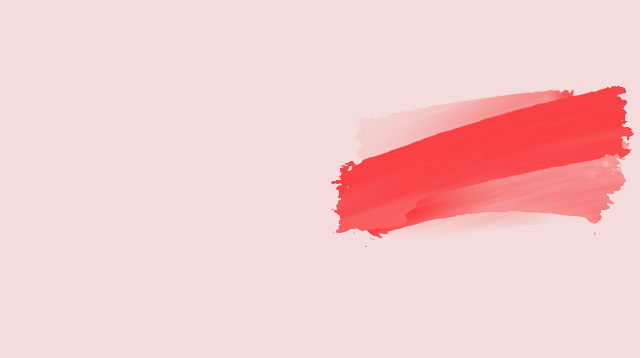
Give the GLSL for this background, as a Shadertoy shader.

```glsl
// Dry red brush strokes on pale pink paper: one dense diagonal stroke over thin washes.
// Each stroke is a curved band with depth measured inward from its edges; noise
// stretched along the curve gives bristles, and finer noise tears the ends.

float hash(vec2 p) {
    vec3 q = fract(vec3(p.xyx) * 0.1031);
    q += dot(q, q.yzx + 33.33);
    return fract((q.x + q.y) * q.z);
}

float noise(vec2 p) {
    vec2 i = floor(p), f = fract(p);
    f = f * f * (3.0 - 2.0 * f);
    return mix(mix(hash(i), hash(i + vec2(1, 0)), f.x),
               mix(hash(i + vec2(0, 1)), hash(i + vec2(1, 1)), f.x), f.y);
}

float fbm(vec2 p) {
    float sum = 0.0, gain = 0.53;
    for (int i = 0; i < 4; i++) {
        sum += gain * noise(p);
        p = mat2(1.6, 1.2, -1.2, 1.6) * p + 7.3;
        gain *= 0.5;
    }
    return sum;
}

// Antialiased coverage of a band whose ends (left, right) are torn by grit.
float strokeMask(vec2 p, float low, float high, float left, float right, float grit, float tear) {
    float side = min(p.y - low, high - p.y);
    float end = min(p.x - left, right - p.x);
    float rough = mix(0.004, tear, 1.0 - smoothstep(0.0, 0.05, end));
    float depth = min(side, end) + (grit - 0.47) * rough;
    float blur = 0.8 / iResolution.x;
    return smoothstep(-blur, blur, depth);
}

void mainImage(out vec4 fragColor, in vec2 fragCoord) {
    const vec3 paper = vec3(0.957, 0.863, 0.861);
    const vec3 red = vec3(0.975, 0.245, 0.255);

    // Canvas width is one unit; s runs along the stroke, flow across it.
    vec2 p = fragCoord / iResolution.x;
    p.y *= 0.5599 * iResolution.x / iResolution.y;
    float s = (p.x - 0.53) / 0.44;
    float rise = 0.18 * s - 0.048 * s * s;
    float flow = p.y - rise;
    float bristle = 0.6 * noise(vec2(s * 4.0, flow * 130.0))
                  + 0.4 * noise(vec2(s * 9.0 + 5.0, flow * 330.0));
    float broad = noise(vec2(s * 2.2 + 3.0, flow * 45.0));
    float grit = mix(fbm(p * vec2(75.0, 105.0)), bristle, 0.3);

    // Edges of the dense stroke; its heavy left end sags downward.
    float top = 0.293 + rise;
    float bottom = 0.21 + 0.147 * s - 0.041 * s * s;
    float sag = (0.014 + 0.092 * s) * (1.0 - smoothstep(0.22, 0.29, s + 0.05 * (bristle - 0.5)));
    float ink = 0.0;

    // Faint wash along the bottom
    float mask = strokeMask(p, 0.158 + 0.09 * s - 0.025 * s * s, 0.24, 0.585, 0.9, grit, 0.04);
    float fade = smoothstep(0.05, 0.3, s) * (1.0 - smoothstep(0.6, 0.84, s));
    ink = mask * fade * mix(0.04, 0.3, broad * 0.5 + bristle * 0.5)
        * smoothstep(0.175, 0.215, p.y - 0.02 * s);

    // Upper wash, strengthening to the right and ending in a red fleck
    float washTop = 0.362 + 0.115 * s - 0.055 * s * s;
    mask = strokeMask(p, top - 0.02, washTop, 0.564, 0.897, grit, 0.035);
    float strength = mix(0.12, 0.62, smoothstep(0.05, 0.75, s));
    strength *= mix(0.45, 1.15, 0.55 * broad + 0.45 * bristle);
    strength *= mix(1.0, 0.72, smoothstep(0.0, 0.045, p.y - top));
    strength = mix(strength, 0.85, smoothstep(0.855, 0.885, p.x));
    ink = mix(ink, strength, mask);

    // Lower wash with a slanted, broken right end
    float washLow = 0.229 - 0.16 * (s - 0.62) * (s - 0.62)
                  - 0.1 * smoothstep(0.84, 1.0, s) * smoothstep(0.84, 1.0, s);
    float slant = min(0.974, 0.97 - 0.55 * (0.28 - p.y));
    float splay = noise(vec2((p.y + 0.55 * p.x) * 190.0, p.x * 22.0));
    mask = strokeMask(p, washLow, bottom + 0.02, 0.58, slant, mix(grit, splay, 0.5), 0.045);
    strength = mix(0.93, 0.52, smoothstep(0.2, 0.6, s));
    strength += 0.2 * (broad - 0.5) + 0.18 * (bristle - 0.5);
    strength -= 0.1 * (1.0 - smoothstep(0.0, 0.03, p.y - washLow));
    strength *= 1.0 - 0.6 * smoothstep(0.9, 0.95, p.x) * smoothstep(0.27, 0.295, p.y)
              * smoothstep(0.35, 0.6, grit);
    ink = mix(ink, strength, mask);

    // Dense stroke, streaked lighter toward its lower edge
    float rightEnd = 0.978 - 2.2 * max(p.y - 0.36, 0.0) * max(p.y - 0.36, 0.0)
                   - 0.25 * max(p.y - 0.395, 0.0) - 0.3 * max(0.325 - p.y, 0.0);
    mask = strokeMask(p, bottom - sag, top, 0.533, rightEnd, grit, 0.055);
    float lower = 1.0 - smoothstep(0.0, 0.065, p.y - bottom);
    strength = 1.0 - 0.05 * bristle - lower * (0.05 + 0.13 * smoothstep(0.4, 0.8, broad));
    ink = mix(ink, strength, mask);

    fragColor = vec4(mix(paper, red, clamp(ink, 0.0, 1.0)), 1.0);
}
```
